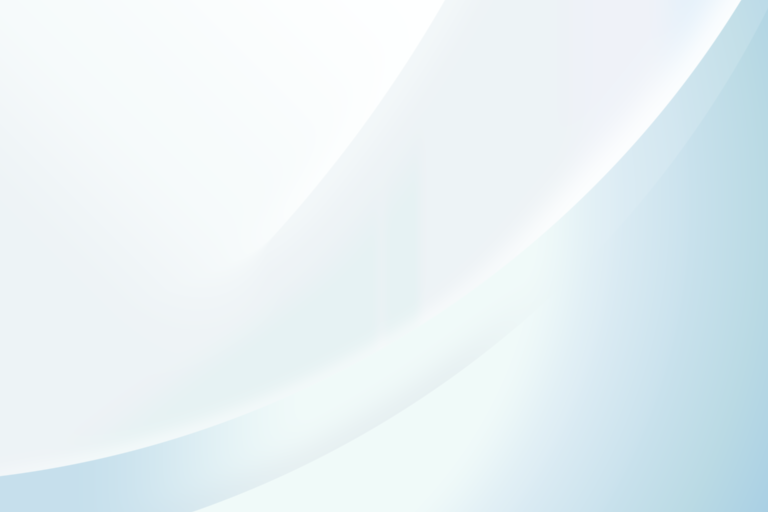
A WebGL 1 fragment shader for this background:

```glsl
precision highp float;
uniform vec2 u_resolution;

// Arcs: centre x, centre y, radius (in canvas heights)
const vec3 MAIN_ARC = vec3(-0.243, 2.040, 1.985);
const vec3 INNER_ARC = vec3(-1.453, 2.334, 2.678);
const vec3 LOWER_ARC = vec3(-0.277, 1.880, 1.990);
const vec2 SHADE_CENTRE = vec2(0.2, 0.6);

const vec3 WHITE = vec3(0.995, 1.0, 1.0);
const vec3 MIST = vec3(0.930, 0.951, 0.963);
const vec3 PALE = vec3(0.965, 0.982, 0.984);
const vec3 TEAL = vec3(0.902, 0.949, 0.953);
const vec3 LAVENDER = vec3(0.936, 0.950, 0.974);
const vec3 SKY = vec3(0.895, 0.942, 0.980);
const vec3 MINT = vec3(0.943, 0.981, 0.977);
const vec3 ICE = vec3(0.865, 0.926, 0.956);
const vec3 HAZE = vec3(0.790, 0.885, 0.928);
const vec3 STEEL = vec3(0.730, 0.855, 0.895);
const vec3 DEEP = vec3(0.665, 0.815, 0.895);
const vec3 SHADOW = vec3(0.895, 0.930, 0.940);
const vec3 CORNER = vec3(0.775, 0.875, 0.925);

// Signed distance to an arc, negative on its upper left side
float arcDistance(vec2 p, vec3 arc) {
  return length(p - arc.xy) - arc.z;
}

// Falloff from an edge, one at the edge itself
float glow(float d, float width) {
  return exp(-d * d / (width * width));
}

// Blue radial shading of the lower right
vec3 outerShade(vec2 p) {
  float r = length(p - SHADE_CENTRE);
  vec3 c = mix(MINT, ICE, smoothstep(0.83, 1.02, r));
  c = mix(c, HAZE, clamp((r - 0.99) / 0.16, 0.0, 1.0));
  c = mix(c, STEEL, clamp((r - 1.14) / 0.15, 0.0, 1.0));
  return mix(c, DEEP, clamp((r - 1.29) / 0.14, 0.0, 1.0));
}

// Strip between the main and lower arcs
vec3 sliver(vec2 p, float lowerD, vec3 base) {
  float shade = glow(lowerD, 0.045) * (1.0 - smoothstep(0.85, 1.12, p.x));
  vec3 c = mix(base, SHADOW, 0.75 * shade);
  c = mix(c, CORNER, 1.0 - smoothstep(0.12, 0.62, p.x));
  return mix(c, WHITE, 0.13 * smoothstep(1.1, 1.35, p.x));
}

// Wide band inside the main arc
vec3 band(vec2 p, float mainD, float innerD) {
  float teal = smoothstep(0.07, 0.17, innerD + 0.06 * (1.0 - smoothstep(0.2, 0.5, p.y)));
  teal *= 1.0 - smoothstep(0.805, 0.835, p.x);
  teal *= 1.0 - 0.5 * glow(p.x - 0.745, 0.012);
  vec3 c = mix(MIST, TEAL, teal);
  c = mix(c, LAVENDER, smoothstep(1.08, 1.18, p.x));
  c = mix(c, SKY, smoothstep(1.26, 1.36, p.x));
  c = mix(c, PALE, 0.6 * glow(innerD, 0.05) * smoothstep(0.35, 0.6, p.y));
  float rim = mix(0.5, 0.85, smoothstep(0.9, 1.15, p.x));
  return mix(c, WHITE, rim * glow(mainD, mix(0.025, 0.055, smoothstep(0.8, 1.2, p.x))));
}

// Bright diagonal panel at the upper left
vec3 panel(vec2 p, float innerD) {
  float s = p.x + p.y;
  vec3 c = mix(MIST, PALE, smoothstep(0.55, 1.05, s));
  c = mix(c, WHITE, smoothstep(0.95, 1.85, s));
  return mix(c, WHITE, 0.6 * glow(innerD, 0.04) * smoothstep(0.45, 0.65, p.y));
}

void main() {
  vec2 p = gl_FragCoord.xy / u_resolution.y;
  float aa = 1.0 / u_resolution.y;
  float mainD = arcDistance(p, MAIN_ARC);
  float innerD = arcDistance(p, INNER_ARC);
  float lowerD = arcDistance(p, LOWER_ARC);

  // Lower region and strip, whose shared edge fades in the middle
  vec3 base = outerShade(p);
  vec3 color = mix(sliver(p, lowerD, base), base, smoothstep(-aa, aa, lowerD));

  // Band and panel; the panel edge dissolves towards the bottom
  float soft = mix(0.14, aa, smoothstep(0.35, 0.54, p.y));
  vec3 inside = mix(panel(p, innerD), band(p, mainD, innerD), smoothstep(-soft, soft, innerD));
  color = mix(inside, color, smoothstep(-aa, aa, mainD));

  gl_FragColor = vec4(color, 1.0);
}
```
